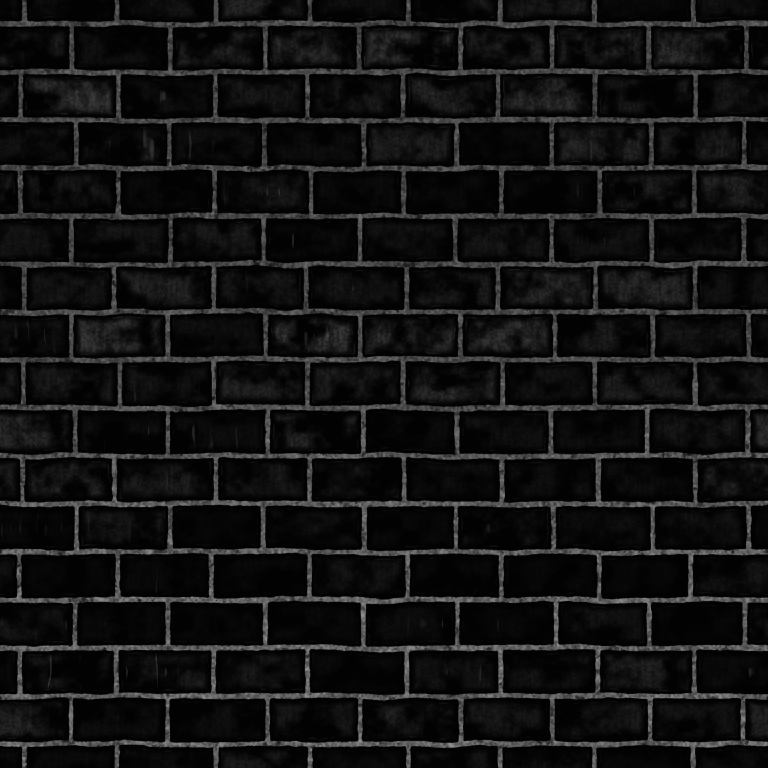
Give the GLSL for this texture, as a WebGL 1 fragment shader.

```glsl
precision highp float;
uniform vec2 u_resolution;

float hash(vec2 p) {
  vec3 q = fract(p.xyx * vec3(0.1031, 0.1030, 0.0973));
  q += dot(q, q.yzx + 33.33);
  return fract((q.x + q.y) * q.z);
}

// Value noise that wraps after freq cells
float noise(vec2 uv, vec2 freq) {
  vec2 p = uv * freq;
  vec2 i = floor(p);
  vec2 f = fract(p);
  f = f * f * (3.0 - 2.0 * f);
  vec2 a = mod(i, freq);
  vec2 b = mod(i + 1.0, freq);
  return mix(mix(hash(a), hash(vec2(b.x, a.y)), f.x),
             mix(hash(vec2(a.x, b.y)), hash(b), f.x), f.y);
}

float fbm(vec2 uv, vec2 freq) {
  float sum = 0.0;
  float weight = 0.5;
  for (int i = 0; i < 4; i++) {
    sum += weight * noise(uv, freq);
    freq *= 2.0;
    weight *= 0.5;
  }
  return sum / 0.9375;
}

float roundedBox(vec2 p, vec2 halfSize, float radius) {
  vec2 q = abs(p) - halfSize + radius;
  return length(max(q, 0.0)) + min(max(q.x, q.y), 0.0) - radius;
}

void main() {
  vec2 uv = gl_FragCoord.xy / u_resolution;
  float pixel = 16.0 / u_resolution.y;

  // Running bond: 8 bricks across, 16 courses, slightly uneven joints
  vec2 p = uv * vec2(8.0, 16.0) + vec2(0.0, 0.5);
  p.y += 0.07 * (noise(uv, vec2(24.0, 16.0)) - 0.5);
  float course = mod(floor(p.y), 16.0);
  p.x -= mix(0.22, 0.77, mod(course, 2.0));
  p.x += 0.07 * (noise(vec2(p.x / 8.0, course / 16.0), vec2(8.0, 16.0)) - 0.5);
  vec2 id = vec2(mod(floor(p.x), 8.0), course);
  vec2 local = (fract(p) - 0.5) * vec2(2.0, 1.0);

  // Signed distance in course heights, with a rough edge
  float edge = roundedBox(local, vec2(0.953, 0.448), 0.04);
  edge += 0.045 * (fbm(uv, vec2(96.0)) - 0.5);
  float joint = smoothstep(-0.8 * pixel, 0.8 * pixel, edge);

  // Worn face: brick tone, blotches, vertical streaks and grain
  float grain = noise(uv, vec2(384.0));
  float blotch = smoothstep(0.25, 0.75, fbm(uv + hash(id + 7.0), vec2(40.0, 44.0)));
  float streak = noise(uv, vec2(300.0, 48.0));
  float tone = mix(hash(id + 19.0), hash(vec2(course, 41.0)), 0.3);
  tone = 0.12 + 0.7 * tone * tone + 0.25 * smoothstep(0.3, 0.6, uv.y) * tone;
  float inner = smoothstep(0.03, 0.2, -edge);
  float face = 0.006 + 0.2 * tone * blotch * inner * (0.45 + 0.5 * grain + 0.4 * streak);

  // Broken pale rim just inside the edge
  float rim = smoothstep(0.03, 0.0, abs(edge + 0.075));
  face += 0.07 * rim * smoothstep(0.5, 0.8, fbm(uv, vec2(64.0))) * (0.4 + tone);

  // Fine slanted scratches in a few patches
  float bend = 0.004 * noise(uv, vec2(32.0, 48.0));
  float scratch = smoothstep(0.86, 0.97, noise(uv + vec2(bend, 0.0), vec2(180.0, 32.0)));
  face += 0.12 * scratch * inner * smoothstep(0.55, 0.8, noise(uv, vec2(5.0, 7.0)));

  // Sandy mortar, paler towards the bottom, with dark pits
  float sand = 0.55 * noise(uv, vec2(256.0)) + 0.45 * grain;
  float mortar = mix(0.45, 0.34, smoothstep(0.2, 0.6, uv.y));
  mortar *= 0.45 + 0.8 * sand + 0.35 * (fbm(uv, vec2(30.0)) - 0.5);
  mortar *= mix(0.4, 1.0, smoothstep(0.15, 0.4, fbm(uv, vec2(110.0))));

  gl_FragColor = vec4(vec3(mix(face, mortar, joint)), 1.0);
}
```
